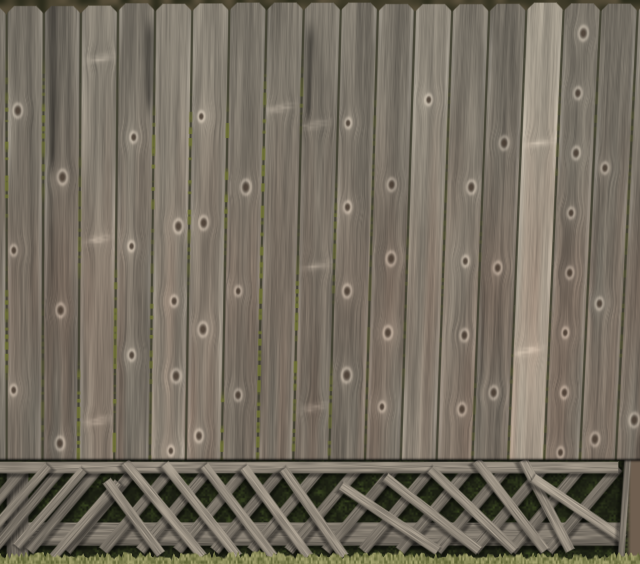
Write a Shadertoy shader that draws this texture.

```glsl
const vec2 GRID = vec2(768, 678);
const float BOARD_END = 553.0;

// Board brightness, knot side, first knot height, knot interval
const float TONE[18] = float[](.46,.43,.52,.46,.53,.52,.46,.46,.47,.47,.46,.53,.49,.44,.63,.47,.46,.44);
const float SIDE[18] = float[](.25,.45,.5,.5,.65,.35,.45,.4,.45,.35,.5,.5,.65,.5,.45,.5,.35,.4);
const float FIRST[18] = float[](133.,213.,70.,165.,272.,140.,225.,130.,150.,148.,222.,120.,225.,172.,172.,40.,202.,505.);
const float STEP[18] = float[](168.,160.,218.,131.,90.,128.,125.,500.,170.,101.,89.,600.,89.,150.,250.,72.,163.,300.);

float hash(vec2 p) {
    vec3 q = fract(p.xyx * vec3(.1031, .1030, .0973));
    q += dot(q, q.yzx + 33.33);
    return fract((q.x + q.y) * q.z);
}

float noise(vec2 p) {
    vec2 i = floor(p), f = fract(p);
    f = f * f * (3.0 - 2.0 * f);
    return mix(mix(hash(i), hash(i + vec2(1, 0)), f.x),
               mix(hash(i + vec2(0, 1)), hash(i + vec2(1, 1)), f.x), f.y);
}

float bell(float v, float width) { return exp(-v * v / (width * width)); }

float darkStreak(vec2 q, float x, float top, float end) {
    return bell(q.x - x, 7.0 - 4.0 * q.y / end)
         * smoothstep(top - 18.0, top + 18.0, q.y) * smoothstep(end + 18.0, end - 18.0, q.y);
}

// Grained plank from a to b with a soft shadow
vec3 addSlat(vec3 col, vec2 p, vec2 a, vec2 b, float halfWidth, float tone, float aa) {
    vec2 dir = normalize(b - a), rel = p - 0.5 * (a + b);
    vec2 q = vec2(dot(rel, dir), dir.x * rel.y - dir.y * rel.x);
    vec2 extent = vec2(0.5 * length(b - a), halfWidth);
    vec2 edge = abs(q) - extent, dark = abs(q - vec2(0, 3)) - extent;
    col *= 1.0 - .4 * smoothstep(4.0, -1.0, max(dark.x, dark.y));
    float grain = .84 + .3 * noise(vec2(q.x * .04, q.y * .7) + a);
    float lit = 1.0 - .28 * smoothstep(.4, 1.0, q.y / halfWidth);
    return mix(col, tone * grain * lit * vec3(1, .94, .85), smoothstep(aa, -aa, max(edge.x, edge.y)));
}

vec3 addKnot(vec3 col, vec2 d, float size, float smear) {
    float r = length(d * vec2(1, .68));
    float halo = bell(r - size * .8, 1.8) + .3 * bell(r, 11.0);
    float streak = bell(d.x, 15.0) * bell(d.y + d.x * .2, 5.0) * (.4 + .8 * noise(d * vec2(.12, .35) + size * 9.0));
    col += vec3(.16, .15, .14) * mix(halo, streak, smear);
    return mix(col, vec3(.25, .20, .16), .75 * (1.0 - smear) * smoothstep(size * .75, size * .2, r));
}

vec3 boards(vec3 behind, vec2 p, float aa) {
    float width = 44.5 - 1.5 * (p.y - 30.0) / 520.0;
    float f = (p.x - 8.0) / width, board = floor(f), joint = round(f);
    int id = int(clamp(board, 0.0, 17.0));
    vec2 q = vec2(fract(f) * width, p.y);
    float edge = min(q.x, width - q.x);

    // Nearest knot bends the grain
    float k = clamp(round((p.y - FIRST[id]) / STEP[id]), 0.0, floor((545.0 - FIRST[id]) / STEP[id]));
    float rnd = hash(vec2(board + 3.0, k + 11.0));
    vec2 d = q - vec2(SIDE[id] * width + (rnd - .5) * 8.0, FIRST[id] + k * STEP[id]);
    float x = q.x - d.x * .6 * exp(-dot(d, d) / 220.0) + board * 61.0;

    // Weathered wood
    float brown = noise(vec2(x * .09 + 20.0, p.y * .006)) * smoothstep(40.0, 400.0, p.y);
    float tone = TONE[id] - .125 + .11 * noise(vec2(x * .14, p.y * .007))
               + .09 * noise(vec2(x * .45, p.y * .013 + 40.0)) + .05 * noise(vec2(x * 1.3, p.y * .05 + 90.0));
    vec3 col = tone * mix(vec3(1, .95, .86), vec3(.98, .86, .76), brown);
    float stain = id == 1 ? darkStreak(q, 11.0, -20.0, 200.0)
                : id == 3 ? darkStreak(q, 38.0, 30.0, 130.0)
                : id == 8 ? darkStreak(q, 9.0, 35.0, 145.0) : 0.0;
    bool smeared = id == 2 || id == 7 || id == 8 || id == 14;
    col = addKnot(col * (1.0 - .38 * stain), d, 4.5 + 3.0 * rnd, smeared ? 1.0 : 0.0);

    // Pale rims, dark joints, moss
    col += .10 * noise(vec2(joint * 5.0, p.y * .012 + 7.0)) * bell(edge - 3.5, 2.0);
    col = mix(col, vec3(.23, .23, .17), .85 * smoothstep(2.2, .4, edge));
    float moss = smoothstep(.3, .65, noise(vec2(joint * 5.3, p.y * .01)))
               * smoothstep(.3, .75, noise(vec2(joint * 17.0, p.y * .22)))
               * mix(1.0, .3, smoothstep(8.0, 10.0, joint)) * smoothstep(50.0, 160.0, p.y);
    col = mix(col, vec3(.46, .48, .20), .75 * moss * smoothstep(3.2, 1.0, edge));

    // Clipped upper corners
    float drop = p.y - 3.0 - 2.0 * hash(vec2(board, 5)) - 4.0 * smoothstep(4.0, 0.0, board);
    return mix(behind, col, smoothstep(-aa, aa, min(drop, .7 * (drop + edge - 9.0))));
}

vec3 lattice(vec2 p, float aa) {
    vec3 col = mix(vec3(.10, .11, .07), vec3(.23, .28, .13), noise(p * .12) * noise(p * .4));
    col = mix(col, vec3(.43, .37, .31), smoothstep(750.0, 758.0, p.x));
    col = addSlat(col, p, vec2(-10, 642), vec2(745, 642), 14.0, .50, aa);
    col = addSlat(col, p, vec2(21, 565), vec2(21, 672), 13.0, .42, aa);
    for (float x = 30.0; x < 745.0; x += 44.5)
        col = addSlat(col, p, vec2(x - 84.0, 662), vec2(x, 562), 6.5, .47, aa);
    col = addSlat(col, p, vec2(-10, 562), vec2(742, 562), 7.0, .57, aa);
    for (float i = 0.0; i < 3.0; i++) {
        vec2 head = vec2(58.0 + 42.0 * i, 560.0 + 5.0 * i * i);
        col = addSlat(col, p, head - vec2(80, -92), head, 5.5, .54, aa);
    }
    col = addSlat(col, p, vec2(128, 578), vec2(193, 666), 6.0, .57, aa);
    for (float i = 0.0; i < 10.0; i++) {
        float k = max(i - 5.0, 0.0), loose = step(5.0, i);
        vec2 head = vec2(150.0 + 47.5 * i + loose * (22.0 + 5.0 * k + .5 * k * k),
                         mix(556.0 + 2.0 * i, max(553.0, 584.0 - 10.0 * k), loose));
        vec2 foot = vec2(head.x + mix(93.0 - 5.0 * i, 116.0 - 3.7 * k * k, loose), 669.0 - 7.0 * loose);
        col = addSlat(col, p, head, foot, 6.0, .56 + .06 * hash(vec2(i, 2)), aa);
    }
    col = addSlat(col, p, vec2(640, 575), vec2(748, 648), 6.0, .64, aa);
    return addSlat(col, p, vec2(754, 543), vec2(745, 674), 4.0, .50, aa);
}

void mainImage(out vec4 fragColor, in vec2 fragCoord) {
    vec2 p = fragCoord / iResolution.xy * GRID;
    p.y = GRID.y - p.y;
    float aa = GRID.y / iResolution.y;
    vec3 foliage = mix(vec3(.17, .17, .11), vec3(.36, .32, .24), noise(p * .08));
    vec3 col = mix(boards(foliage, p, aa), lattice(p, aa), smoothstep(-aa, aa, p.y - BOARD_END));
    col *= 1.0 - .55 * bell(p.y - BOARD_END, 2.0);

    // Grass
    float ground = 674.0 - 9.0 * noise(p * vec2(.35, .12)) - 4.0 * noise(vec2(p.x * .025, 3));
    vec3 grass = mix(vec3(.36, .38, .20), vec3(.66, .65, .45), noise(p * vec2(.5, .25)));
    fragColor = vec4(mix(col, grass, smoothstep(-2.0, 2.0, p.y - ground)), 1);
}
```
